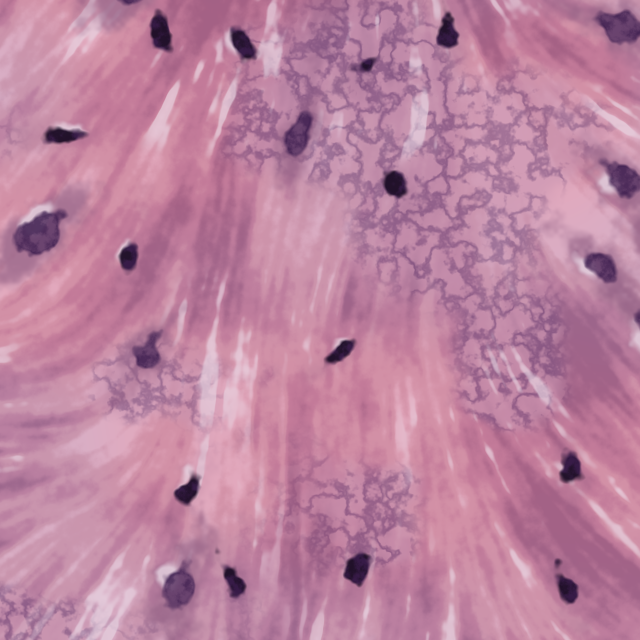
Give the GLSL for this texture, as a three.js fragment shader.

```glsl
// Stained connective tissue: flowing pink fibres, mauve cell bodies and dark violet nuclei.
varying vec2 vUv;

const vec3 PALE = vec3(0.85, 0.68, 0.77);
const vec3 PINK = vec3(0.79, 0.585, 0.68);
const vec3 MAUVE = vec3(0.73, 0.50, 0.63);
const vec3 PLUM = vec3(0.61, 0.40, 0.55);
const vec3 VIOLET = vec3(0.45, 0.29, 0.47);
const vec3 INK = vec3(0.15, 0.07, 0.20);
const vec3 GAP = vec3(0.91, 0.84, 0.89);
const float NUCLEUS_GRID = 6.0;

// Hash and noise
float hash(vec2 p) {
  vec3 q = fract(p.xyx * 0.1031);
  q += dot(q, q.yzx + 33.33);
  return fract((q.x + q.y) * q.z);
}

float noise(vec2 p) {
  vec2 i = floor(p);
  vec2 f = fract(p);
  f = f * f * (3.0 - 2.0 * f);
  float low = mix(hash(i), hash(i + vec2(1.0, 0.0)), f.x);
  float high = mix(hash(i + vec2(0.0, 1.0)), hash(i + 1.0), f.x);
  return mix(low, high, f.y);
}

float fbm(vec2 p) {
  float sum = 0.0;
  float weight = 0.533;
  for (int i = 0; i < 4; i++) {
    sum += weight * noise(p);
    p = mat2(1.6, 1.2, -1.2, 1.6) * p + 17.3;
    weight *= 0.5;
  }
  return sum;
}

// Fibre direction, leaning right on the left side and left on the right side
float flowAngle(vec2 p) {
  return mix(0.7, 2.4, smoothstep(0.15, 0.95, p.x)) + 1.5 * (noise(p * 3.0 + 4.0) - 0.5);
}

// Noise averaged along the flow, centred on zero
float fibres(vec2 p, float frequency, float reach) {
  float sum = 0.0;
  for (int side = 0; side < 2; side++) {
    float stride = (side == 0 ? 0.1 : -0.1) * reach;
    vec2 q = p;
    for (int i = 0; i < 10; i++) {
      float angle = flowAngle(q);
      q += stride * vec2(cos(angle), sin(angle));
      sum += noise(q * frequency + frequency);
    }
  }
  return sum / 20.0 - 0.5;
}

vec3 tissueRamp(float tone) {
  vec3 color = mix(PLUM, MAUVE, smoothstep(0.0, 0.4, tone));
  color = mix(color, PINK, smoothstep(0.38, 0.64, tone));
  return mix(color, PALE, smoothstep(0.66, 1.0, tone));
}

// Signed distance to an ellipse that tapers along x
float taperedEllipse(vec2 q, vec2 radii, float taper) {
  radii.y *= 1.0 - taper * clamp(q.x / radii.x, -1.0, 1.0);
  return (length(q / radii) - 1.0) * min(radii.x, radii.y);
}

// One nucleus: either large and mottled inside a cell body, or small and dense
vec3 paintNucleus(vec3 color, vec2 p, vec2 cell) {
  if (hash(cell + 3.7) > 0.66) return color;
  vec2 jitter = vec2(hash(cell + 11.0), hash(cell + 29.0));
  vec2 center = (cell + 0.15 + 0.7 * jitter) / NUCLEUS_GRID;
  float dense = step(0.52, hash(cell + 41.0));
  float size = mix(0.8, 1.2, hash(cell + 53.0));
  float angle = flowAngle(center) + mix(0.5, 2.2, dense) * (hash(cell + 67.0) - 0.5);
  vec2 axis = vec2(cos(angle), sin(angle));
  vec2 q = mat2(axis.x, -axis.y, axis.y, axis.x) * (p - center);
  vec2 radii = size * mix(vec2(0.036, 0.024), vec2(0.026, 0.0145), dense);
  radii.y *= mix(0.7, 1.15, hash(cell + 71.0));
  float wobble = 0.012 * (noise(p * 48.0) - 0.5) + 0.004 * (noise(p * 130.0) - 0.5);

  float body = taperedEllipse(q, radii * vec2(2.4, 1.6), 0.3) + 2.0 * wobble;
  color = mix(color, PLUM * 0.95, (1.0 - smoothstep(-0.02, 0.016, body)) * mix(0.75, 0.2, dense));

  // Bright slit where the tissue has shrunk away
  float slit = taperedEllipse(q - vec2(0.3, 0.85) * radii, radii * 0.65, 0.2) + wobble;
  color = mix(color, GAP, (1.0 - smoothstep(-0.005, 0.006, slit)) * step(0.6, hash(cell + 83.0)) * 0.8);

  float edge = taperedEllipse(q, radii, 0.3) + wobble;
  float chromatin = smoothstep(0.3, 0.7, fbm(p * 75.0 + cell));
  float rim = smoothstep(-0.007, 0.0, edge);
  vec3 mottled = mix(VIOLET * 0.95, INK * 1.5, clamp(0.2 + 0.65 * chromatin + 0.3 * rim, 0.0, 1.0));
  vec3 fill = mix(mottled, INK * (0.75 + 0.6 * chromatin), dense);
  return mix(color, fill, (1.0 - smoothstep(-0.004, 0.004, edge)) * mix(0.88, 0.97, dense));
}

void main() {
  vec2 p = vUv;

  // Fibrous ground
  float strands = fibres(p, 30.0, 0.09);
  float threads = fibres(p, 95.0, 0.05);
  float tone = 0.53 + 1.4 * fibres(p, 9.0, 0.13) + 1.2 * strands + 1.1 * threads;
  tone += 0.5 * (fbm(p * 5.0) - 0.5) + 0.22 * (fbm(p * 85.0) - 0.5);
  vec3 color = tissueRamp(tone);
  color += vec3(0.035, -0.02, -0.03) * smoothstep(0.4, 0.75, noise(p * 3.5 + 21.0));

  // Frothy violet patches
  float froth = smoothstep(0.58, 0.78, noise(p * 5.0 + 8.0) + 0.25 * (fbm(p * 16.0) - 0.5));
  float mesh = smoothstep(0.0, 0.15, abs(fbm(p * 38.0 + 5.0) - 0.5));
  color = mix(color, mix(VIOLET * 1.05, mix(MAUVE, PALE, 0.45), mesh), froth * 0.6);

  // Thin bright clefts between fibres
  float cleft = smoothstep(0.08, 0.19, threads + 0.6 * strands);
  color = mix(color, GAP, cleft * smoothstep(0.5, 0.75, noise(p * 6.0 + 31.0)) * 0.65);

  // Scattered nuclei
  vec2 home = floor(p * NUCLEUS_GRID);
  for (int y = -1; y <= 1; y++) {
    for (int x = -1; x <= 1; x++) {
      color = paintNucleus(color, p, home + vec2(float(x), float(y)));
    }
  }
  gl_FragColor = vec4(color, 1.0);
}
```
